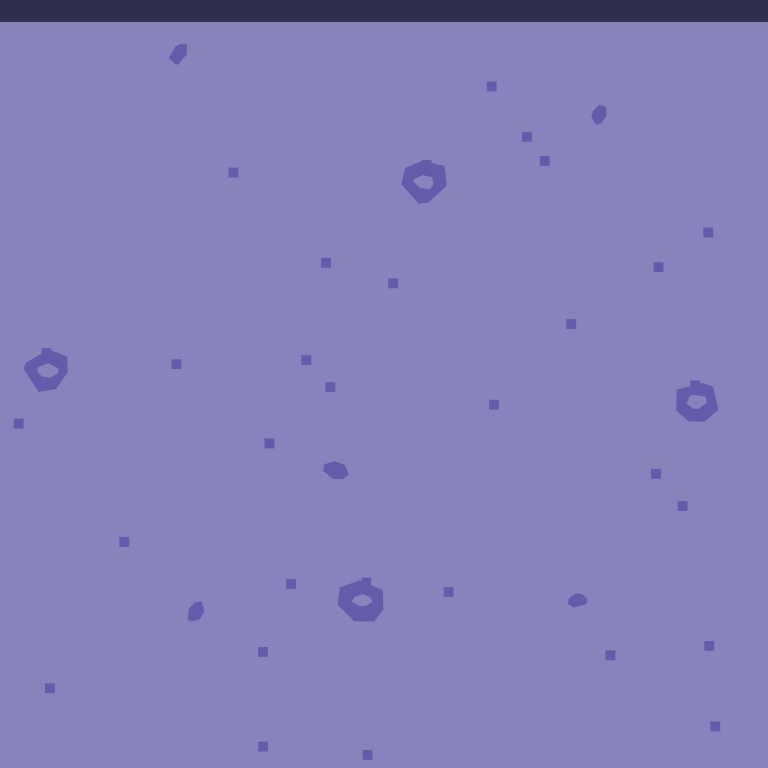
Reproduce this texture procedurally as a WebGL 1 fragment shader.

```glsl
precision highp float;
// Flat violet ground with scattered square specks, angular rings and pebbles under a dark top band.

uniform vec2 u_resolution;

#define GROUND_COLOR vec3(0.533, 0.510, 0.741)
#define MARK_COLOR vec3(0.384, 0.361, 0.671)
#define BAND_COLOR vec3(0.180, 0.180, 0.300)
#define BAND_HEIGHT 0.0286
#define SPECK_GRID 6.0
#define SPECK_COUNT 34
#define SPECK_HALF 0.0064
#define SHAPE_GRID 3.0
#define RING_RADIUS 0.0275
#define HOLE_RADIUS 0.0115
#define PEBBLE_RADIUS 0.0105
#define SEED 3.7

const float TAU = 6.2831853;

vec2 hash2(float n) {
  vec3 p = fract(vec3(n + SEED) * vec3(0.1031, 0.1030, 0.0973));
  p += dot(p, p.yzx + 33.33);
  return fract((p.xx + p.yz) * p.zy);
}

// Jittered point of cell i in a square grid
vec2 cellPoint(float i, float grid, float jitter, float salt) {
  vec2 cell = vec2(mod(i, grid), floor((i + 0.5) / grid));
  return (cell + 0.5 + jitter * (hash2(i * 7.31 + salt) - 0.5)) / grid;
}

float box(vec2 p, float halfSize) {
  vec2 d = abs(p) - halfSize;
  return max(d.x, d.y);
}

// Convex polygon whose seven sides lie at uneven distances and angles
float roughPolygon(vec2 p, float radius, float seed) {
  float d = -1.0;
  for (int i = 0; i < 7; i++) {
    vec2 h = hash2(seed + float(i) * 5.17);
    float angle = TAU * (float(i) + 0.5 * h.x) / 7.0;
    float side = radius * mix(0.84, 1.12, h.y);
    d = max(d, dot(p, vec2(cos(angle), sin(angle))) - side);
  }
  return d;
}

// Thick ring with an uneven hole and a small square nub on its rim
float ring(vec2 p, float seed) {
  vec2 h = hash2(seed + 91.0);
  float radius = RING_RADIUS * mix(0.86, 1.08, h.x);
  float outer = roughPolygon(p * vec2(0.95, 1.06), radius, seed);
  vec2 nub = vec2((h.y - 0.5) * 0.02, radius * 0.86);
  outer = min(outer, box(p - nub, SPECK_HALF));
  float hole = roughPolygon(p * vec2(0.9, mix(1.1, 1.7, h.y)), HOLE_RADIUS, seed + 50.0);
  return max(outer, -hole);
}

// Small solid stone, stretched along a random direction
float pebble(vec2 p, float seed) {
  vec2 h = hash2(seed + 17.0);
  float angle = (h.x - 0.5) * 2.4;
  float c = cos(angle);
  float s = sin(angle);
  vec2 q = vec2(c * p.x + s * p.y, c * p.y - s * p.x);
  return roughPolygon(q * vec2(0.76, 1.15), PEBBLE_RADIUS * mix(0.85, 1.3, h.y), seed);
}

void main() {
  vec2 uv = gl_FragCoord.xy / u_resolution;
  float pixel = 1.0 / min(u_resolution.x, u_resolution.y);
  float marks = 1.0;

  // Square specks
  for (int i = 0; i < SPECK_COUNT; i++) {
    vec2 center = cellPoint(float(i), SPECK_GRID, 1.3, 11.0);
    marks = min(marks, box(uv - center, SPECK_HALF));
  }

  // Rings and pebbles take alternate cells
  for (int i = 0; i < 9; i++) {
    float id = float(i);
    vec2 p = uv - cellPoint(id, SHAPE_GRID, 0.7, 140.0);
    float seed = id * 63.7 + 200.0;
    float shape = mod(id, 2.0) > 0.5 ? ring(p, seed) : pebble(p, seed);
    marks = min(marks, shape);
  }

  // Flat colours with one-pixel edges
  float markCover = clamp(0.5 - marks / pixel, 0.0, 1.0);
  float bandCover = clamp(0.5 + (uv.y - 1.0 + BAND_HEIGHT) / pixel, 0.0, 1.0);
  vec3 color = mix(GROUND_COLOR, MARK_COLOR, markCover);
  color = mix(color, BAND_COLOR, bandCover);
  gl_FragColor = vec4(color, 1.0);
}
```
